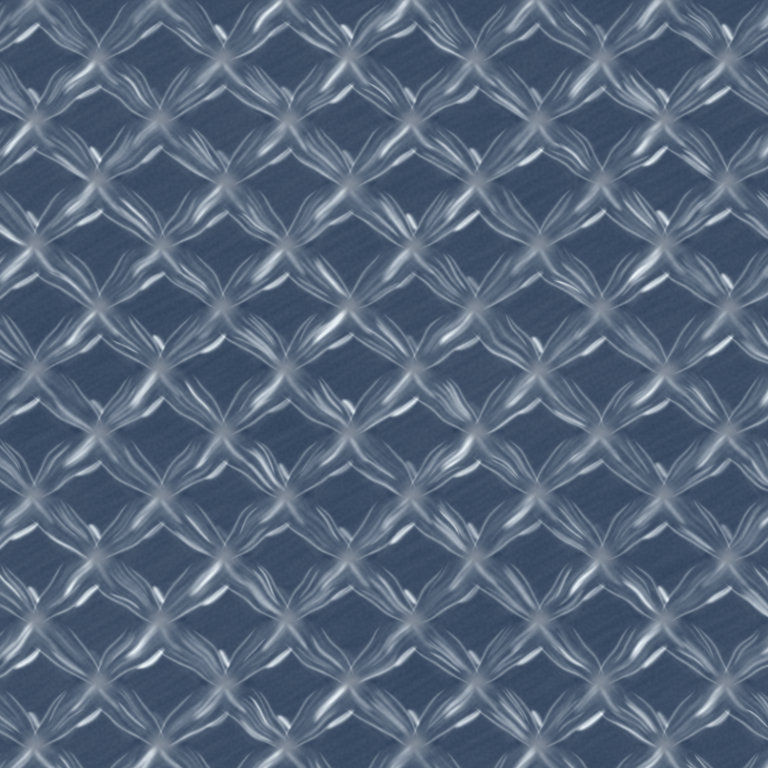
A WebGL 1 fragment shader for this pattern:

```glsl
precision highp float;
uniform vec2 u_resolution;

const vec2 PERIOD = vec2(0.164, 0.1628);
const vec2 NODE_ORIGIN = vec2(0.046, 0.030);
const vec3 DEEP_BLUE = vec3(0.235, 0.303, 0.396);
const vec3 GLINT = vec3(0.90, 0.935, 0.955);
const vec3 NODE_GREY = vec3(0.62, 0.64, 0.67);
const float WARP = 0.035;         // lattice irregularity, in periods
const float BAND_WIDTH = 0.15;    // half width of a fold at its ends
const float BAND_LIFT = 0.085;    // haze inside a fold
const float FAN_STRENGTH = 0.50;
const float GLINT_STRENGTH = 0.85;
const float SCRATCH = 0.045;
const float GRAIN = 0.035;
const int FAN_LINES = 8;
const float PI = 3.14159;

float hash(vec2 p) {
  vec3 q = fract(vec3(p.xyx) * 0.1031);
  q += dot(q, q.yzx + 33.33);
  return fract((q.x + q.y) * q.z);
}

float cornerSlope(vec2 cell, vec2 offset) {
  float angle = 2.0 * PI * hash(cell);
  return dot(vec2(cos(angle), sin(angle)), offset);
}

float gradientNoise(vec2 p) {
  vec2 i = floor(p), f = fract(p);
  vec2 w = f * f * f * (f * (f * 6.0 - 15.0) + 10.0);
  vec2 e = vec2(1.0, 0.0);
  float low = mix(cornerSlope(i, f), cornerSlope(i + e, f - e), w.x);
  float high = mix(cornerSlope(i + e.yx, f - e.yx), cornerSlope(i + 1.0, f - 1.0), w.x);
  return mix(low, high, w.y);
}

// Bowed, tapering stroke from a to b
float streak(vec2 p, vec2 a, vec2 b, float bow, float width) {
  vec2 d = b - a;
  float h = dot(p - a, d) / dot(d, d);
  float arch = max(4.0 * h * (1.0 - h), 0.0);
  float off = (dot(p - a, vec2(-d.y, d.x)) / length(d) - bow * arch)
            / (width * (0.45 + 0.55 * arch));
  return exp(-off * off) * smoothstep(0.0, 0.75, arch);
}

// One fold of film: q.x runs down from the upper node, q.y points under the chevron
float fold(vec2 q, vec2 id, float lit) {
  vec2 seed = id + 61.0 + 37.0 * lit;
  float middle = sin(PI * q.x);
  q.y += 0.07 * middle * gradientNoise(vec2(q.x * 2.5, 0.5) + seed * 7.3);

  // Haze with long fibres
  float across = abs(q.y - 0.025);
  float band = 1.0 - smoothstep(0.4, 1.4, across / (BAND_WIDTH + 0.06 * middle));
  float fibre = gradientNoise(vec2(q.x * 2.0, q.y * 22.0) + seed * 17.0);
  float light = band * BAND_LIFT * (1.0 + 1.8 * fibre * middle);

  // Fine lines that fan out above and pinch together below
  for (int i = 0; i < FAN_LINES; i++) {
    float k = float(i);
    float r = hash(seed + k * 13.7), r2 = hash(seed.yx + k * 5.3 + 91.0);
    float t = mix(-0.19, 0.21, (k + 0.7 * r) / float(FAN_LINES));
    vec2 start = vec2(0.03 + 0.28 * r2 + 0.5 * max(t, 0.0), t);
    vec2 end = vec2(0.72 + 0.27 * r, t * 0.4);
    light += FAN_STRENGTH * r2 * r2 * mix(1.0, 0.55, lit)
           * streak(q, start, end, 0.035 * (r - 0.4), 0.014 + 0.016 * r);
  }

  // Creases that outline the rounded cells
  float vary = hash(seed * 1.7 + 3.0), vary2 = hash(seed.yx * 2.3 + 8.0);
  light += 0.34 * streak(q, vec2(0.14, 0.23), vec2(1.0, 0.06), 0.03, 0.018);
  light += 0.28 * streak(q, vec2(0.28, -0.20), vec2(1.0, -0.06), -0.04, 0.018);

  // Wide sheen and crescent on the lit side, a small bead on the other
  float sheen = streak(q, vec2(0.0, -0.01), vec2(0.48 + 0.16 * vary, 0.035), 0.01, 0.055);
  float crescent = streak(q, vec2(0.17, 0.25), vec2(0.5 + 0.1 * vary2, 0.19), 0.02, 0.03);
  float bead = streak(q, vec2(0.66, -0.20), vec2(0.90, -0.16), -0.01, 0.034);
  float chevron = streak(q, vec2(0.0, 0.03), vec2(0.42, 0.07), 0.015, 0.035);
  float litGlints = sheen * (0.45 + 0.5 * vary) * (0.85 + 0.8 * fibre)
                  + crescent * (0.4 + 0.75 * vary2);
  float dimGlints = bead * smoothstep(0.2, 0.9, vary) + chevron * (0.2 + 0.3 * vary2);
  return light + GLINT_STRENGTH * mix(dimGlints, litGlints, lit);
}

void main() {
  vec2 uv = gl_FragCoord.xy / u_resolution;
  vec2 p = (uv - NODE_ORIGIN) / PERIOD;
  p += WARP * vec2(gradientNoise(p * 0.8 + 20.0), gradientNoise(p * 0.8 + 50.0));

  // Diagonal lattice with nodes at whole numbers
  vec2 diagonal = vec2(p.x + p.y, p.x - p.y);
  vec2 nearest = floor(diagonal + 0.5), below = floor(diagonal);
  vec2 local = diagonal - nearest, along = diagonal - below;
  float light = fold(vec2(1.0 - along.x, local.y), vec2(below.x, nearest.y), 1.0);
  light += fold(vec2(along.y, -local.x), vec2(nearest.x, below.y), 0.0);

  // Pinched nodes with shade on either side
  vec2 node = 0.5 * vec2(local.x + local.y, local.x - local.y);
  float knot = exp(-dot(node * vec2(11.0, 14.0), node * vec2(11.0, 14.0)));
  vec2 flank = vec2(abs(node.x) - 0.15, node.y - 0.015) * vec2(17.0, 24.0);
  light -= 0.12 * exp(-dot(flank, flank));

  // Slanted scratches, grain and broad unevenness
  vec2 slant = vec2(0.88 * uv.x + 0.48 * uv.y, 0.88 * uv.y - 0.48 * uv.x);
  light += SCRATCH * gradientNoise(slant * vec2(14.0, 130.0));
  light += GRAIN * gradientNoise(uv * 210.0);
  light += 0.03 * gradientNoise(uv * 3.0 + 9.0);

  vec3 color = mix(DEEP_BLUE, GLINT, clamp(light, -0.08, 1.0));
  color = mix(color, NODE_GREY, 0.55 * knot);
  gl_FragColor = vec4(color, 1.0);
}
```
